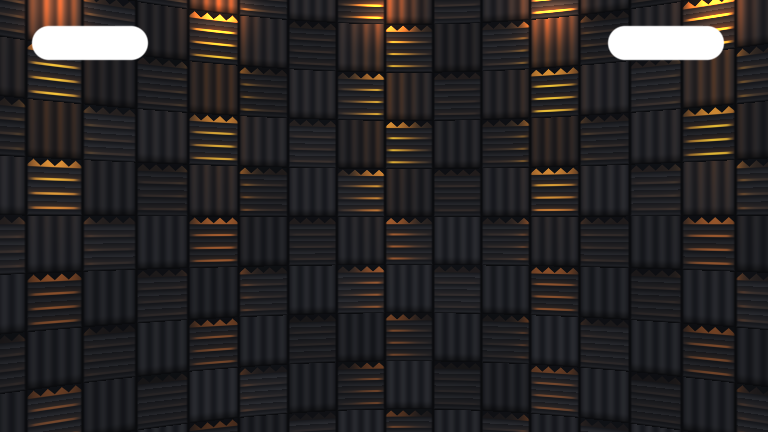
Write a Shadertoy shader that draws this texture.

```glsl
// Curved wall of ridged foam tiles in a checker weave, lit by warm lamps, with two white pills.

const float TILE = 0.1113;             // tile size at the wall centre
const vec2  WALL_CENTRE = vec2(0.947, 0.4815);
const float BEND_X = 0.00097;          // columns widen towards the sides
const float BEND_Y = 0.0038;           // rows spread towards the sides
const float ROW_SHIFT = 0.145;
const float RIDGES = 4.0;              // ridges per tile
const float LAMP_X = 0.127;            // first lamp and lamp spacing
const float LAMP_STEP = 0.382;
const float LEDGE = 0.15;              // lit ledge above each slatted tile
const float SEAM = 0.05;
const vec2  PILL_HALF = vec2(0.1343, 0.0394);
const vec2  PILL_LEFT = vec2(0.2083, 0.9005);
const vec2  PILL_RIGHT = vec2(1.5417, 0.9005);

const vec3 SHADOW = vec3(0.055, 0.060, 0.075);
const vec3 FOAM   = vec3(0.145, 0.150, 0.168);
const vec3 BROWN  = vec3(0.36, 0.22, 0.13);
const vec3 TAN    = vec3(0.43, 0.32, 0.25);
const vec3 ORANGE = vec3(0.80, 0.44, 0.21);
const vec3 YELLOW = vec3(0.95, 0.78, 0.22);

float hash(vec2 p) {
    return fract(sin(dot(p, vec2(127.1, 311.7))) * 43758.5453);
}

float pillDistance(vec2 p) {
    p = abs(p);
    return length(vec2(max(p.x - PILL_HALF.x + PILL_HALF.y, 0.0), p.y)) - PILL_HALF.y;
}

// Wall position in tiles: x to the right, y downwards
vec2 wallCoord(vec2 p) {
    vec2 u = (p - WALL_CENTRE) / TILE;
    float column = u.x / (1.0 + BEND_X * u.x * u.x);
    float row = -u.y / (1.0 + BEND_Y * column * column);
    return vec2(column + 0.5, row + ROW_SHIFT);
}

float lampLight(float x) {
    float wave = 0.5 + 0.5 * cos(6.28319 * (x - LAMP_X) / LAMP_STEP);
    return wave * wave * wave;
}

// Horizontal slats with bright lips below a toothed ledge
vec3 slatTile(vec2 q, float lamp, float height, float aa) {
    float f = fract(q.y * RIDGES);
    float face = smoothstep(-0.15, 0.45, f) * (1.0 - smoothstep(0.48, 0.58 + aa, f));
    float lip = 1.0 - smoothstep(0.03, 0.08 + aa * RIDGES, abs(f - 0.45));
    float below = step(LEDGE + 0.05, q.y);
    float taper = smoothstep(0.0, 0.18, q.x) * smoothstep(1.0, 0.82, q.x);

    float power = mix(0.2, 1.0, lamp) * mix(0.45, 1.0, smoothstep(0.0, 0.7, height));
    vec3 warm = mix(TAN, ORANGE, smoothstep(0.1, 0.6, lamp));
    vec3 lipColor = mix(warm, YELLOW, smoothstep(0.45, 0.65, height) * lamp);

    vec3 color = mix(SHADOW, FOAM, 0.3 + 0.7 * smoothstep(0.55, 1.0, f) + 0.4 * face);
    color = mix(color, BROWN, 0.5 * face * power * below);
    color = mix(color, lipColor, lip * below * taper * power);

    // Dark teeth of the tile above cut the ledge into peaks
    float tooth = abs(fract(q.x * RIDGES) - 0.5) * 2.0;
    float top = 0.02 + 0.11 * tooth;
    float peaks = smoothstep(top - aa, top + aa, q.y)
                * (1.0 - smoothstep(LEDGE - aa, LEDGE + aa, q.y));
    color = mix(color, SHADOW, 1.0 - smoothstep(LEDGE - aa, LEDGE + aa, q.y));
    return mix(color, mix(warm, lipColor, 0.4), peaks * power);
}

// Upright ridges, brown where lamp light grazes them
vec3 ridgeTile(vec2 q, float lamp, float height) {
    float ridge = 0.5 - 0.5 * cos(6.28319 * q.x * RIDGES);
    float side = 0.5 + 0.5 * sin(6.28319 * q.x * RIDGES);
    vec3 color = mix(SHADOW * 1.25, FOAM, 0.2 + 0.8 * ridge);
    float graze = smoothstep(0.3, 0.95, height) * (0.12 + 0.88 * lamp);
    color = mix(color, BROWN, graze * (0.2 + 0.6 * ridge * side + 0.2 * ridge));
    return color * (1.0 - 0.45 * smoothstep(0.8, 1.0, q.y));
}

void mainImage(out vec4 fragColor, in vec2 fragCoord) {
    vec2 p = fragCoord / iResolution.y;
    float pixel = 1.0 / iResolution.y;
    float aa = 0.7 * pixel / TILE;

    vec2 wall = wallCoord(p);
    vec2 cell = floor(wall);
    vec2 q = fract(wall);
    float lamp = lampLight(p.x) * (0.8 + 0.2 * hash(cell));

    bool slats = mod(cell.x + cell.y, 2.0) < 0.5;
    vec3 color = slats ? slatTile(q, lamp, p.y, aa) : ridgeTile(q, lamp, p.y);
    color *= 0.9 + 0.2 * hash(cell + 17.0);

    // Dark seams between tiles
    float edge = min(min(q.x, 1.0 - q.x), 1.0 - q.y);
    color = mix(SHADOW * 0.7, color, smoothstep(0.0, SEAM, edge));

    // Lamp glow spilling over the upper border
    color += color * ORANGE * 3.0 * lamp * smoothstep(0.86, 1.0, p.y);

    float pill = min(pillDistance(p - PILL_LEFT), pillDistance(p - PILL_RIGHT));
    color = mix(color, vec3(1.0), 1.0 - smoothstep(-pixel, pixel, pill));
    fragColor = vec4(color, 1.0);
}
```
